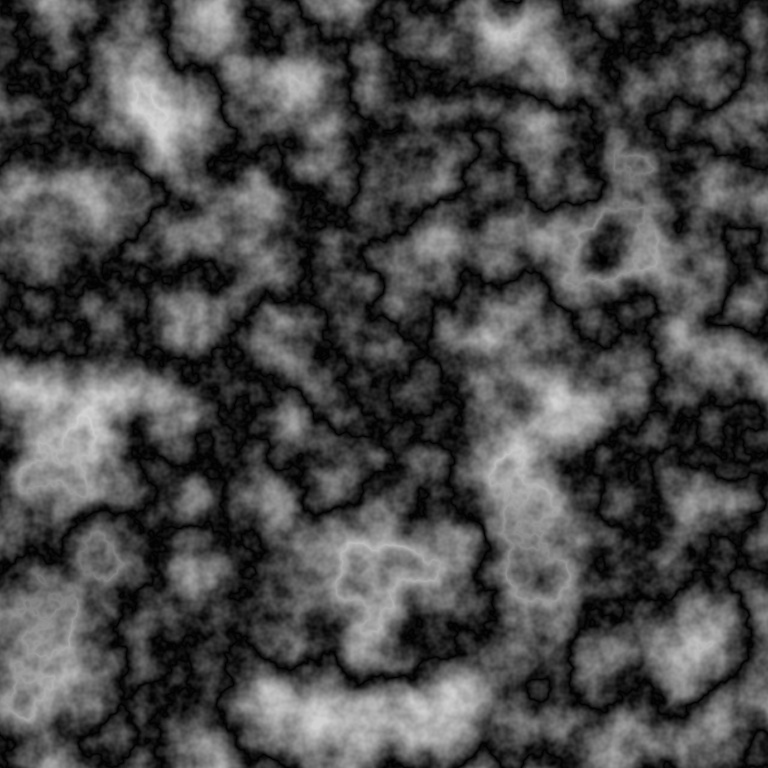
Give the GLSL for this texture, as a three.js fragment shader.

```glsl
varying vec2 vUv;

// Unit gradient at a lattice cell, wrapped to the period
vec2 cellGradient(vec2 cell, float period, float seed) {
  vec3 h = fract(vec3(mod(cell, period), seed).xyx * vec3(0.1031, 0.1030, 0.0973) + seed * 0.137);
  h += dot(h, h.yzx + 33.33);
  float angle = 6.2831853 * fract((h.x + h.y) * h.z);
  return vec2(cos(angle), sin(angle));
}

// Tiling gradient noise with quintic fade
float gradientNoise(vec2 p, float period, float seed) {
  vec2 cell = floor(p);
  vec2 f = p - cell;
  vec2 fade = f * f * f * (f * (f * 6.0 - 15.0) + 10.0);
  vec2 e = vec2(0.0, 1.0);
  float a = dot(cellGradient(cell, period, seed), f);
  float b = dot(cellGradient(cell + e.yx, period, seed), f - e.yx);
  float c = dot(cellGradient(cell + e.xy, period, seed), f - e.xy);
  float d = dot(cellGradient(cell + e.yy, period, seed), f - e.yy);
  return mix(mix(a, b, fade.x), mix(c, d, fade.x), fade.y);
}

// Octaves are shifted so that their lattices do not line up
float fractalNoise(vec2 uv) {
  float sum = 0.0;
  float amplitude = 1.0;
  float period = 5.0;
  for (int i = 0; i < 6; i++) {
    float seed = float(i) + 3.0;
    sum += amplitude * gradientNoise(uv * period + seed * vec2(0.37, 0.71), period, seed);
    amplitude *= 0.55;
    period *= 2.0;
  }
  return sum;
}

void main() {
  // Folding at zero turns the sign changes into thin black creases
  float height = fractalNoise(vUv) * 3.9;
  float cloud = sqrt(height * height + 0.0004);

  // Folding at a drifting ceiling leaves bright rims on some peaks
  float ceiling = 2.3 + 2.0 * gradientNoise(vUv * 4.0 + 0.4, 4.0, 17.0);
  cloud = ceiling - abs(ceiling - cloud);

  // Compress the highlights and cap them at light grey
  float grey = 0.43 * cloud / (1.0 + 0.14 * cloud);
  gl_FragColor = vec4(vec3(clamp(grey, 0.0, 0.82)), 1.0);
}
```
